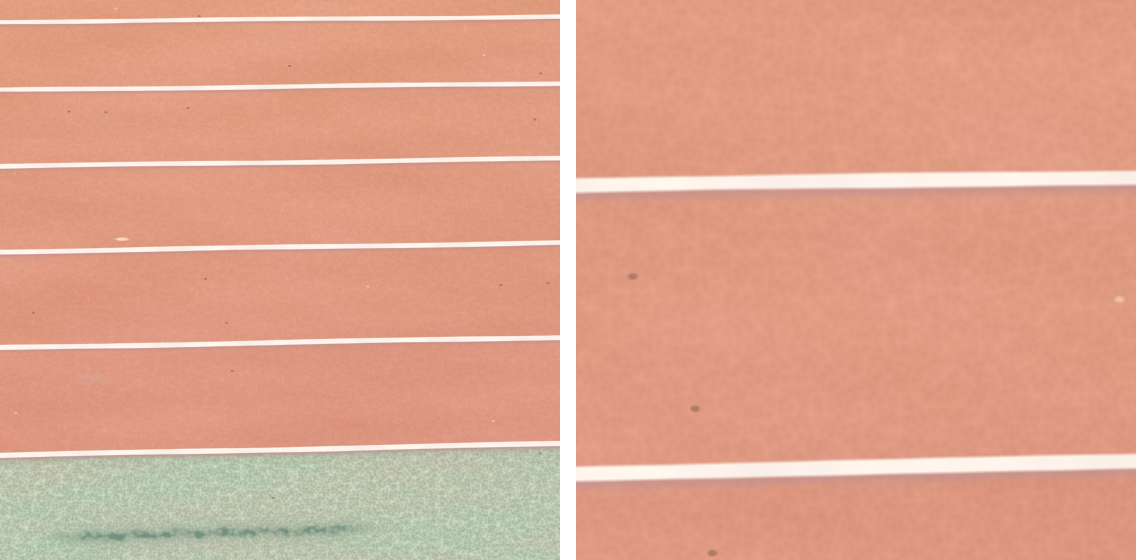
Left: the whole. Right: its middle third, enlarged.
Write a Shadertoy shader that draws this texture.

```glsl
// Running track seen at a slant: five full clay lanes and a sliver of a sixth,
// split by six white lines whose spacing shrinks geometrically upward, above a
// green verge. Cellular noise gives the grain; layered sines give the wear.

vec2 hash2(vec2 p) {
    vec3 q = fract(p.xyx * vec3(0.1031, 0.1030, 0.0973));
    q += dot(q, q.yzx + 33.33);
    return fract((q.xx + q.yz) * q.zy);
}

// Distance to the nearest scattered point, roughly 0 to 1
float cellular(vec2 p) {
    vec2 cell = floor(p), f = fract(p);
    float nearest = 2.0;
    for (int j = -1; j <= 1; j++)
        for (int i = -1; i <= 1; i++) {
            vec2 o = vec2(i, j);
            nearest = min(nearest, length(o + hash2(cell + o) - f));
        }
    return nearest;
}

// Soft, uneven bands in about -1 to 1
float waves(vec2 p) {
    return 0.5 * sin(p.x + 1.7 * sin(p.y))
         + 0.3 * sin(2.3 * p.y - 1.4 * p.x + 1.0)
         + 0.2 * sin(4.1 * p.x + 3.7 * p.y + 2.0);
}

// Height of line k, counted from the bottom, with its slight tilt
float lineHeight(float k, float x) {
    float tilt = 0.021 - 0.0023 * k;
    return 0.1973 + 0.191 * (1.0 - pow(0.891, k)) / 0.109
         + tilt * (x - 0.5) + 0.0007 * sin(9.0 * x + 2.0 * k);
}

// Soft elliptical spot
float spot(vec2 p, vec2 center, vec2 radius) {
    return 1.0 - smoothstep(0.4, 1.2, length((p - center) / radius));
}

void mainImage(out vec4 fragColor, in vec2 fragCoord) {
    vec2 uv = fragCoord / iResolution.xy;
    float soft = max(0.0014, 0.8 / iResolution.y);
    float fine = cellular(uv * 190.0) - 0.45;
    float coarse = cellular(uv * vec2(65.0, 95.0) + 7.0) - 0.45;

    // Clay, warmer toward the top, with faint horizontal streaks
    vec3 clay = mix(vec3(0.865, 0.585, 0.51), vec3(0.885, 0.62, 0.505), uv.y);
    clay += 0.010 * waves(uv * vec2(5.0, 38.0));
    clay += vec3(0.007, 0.012, 0.016) * waves(uv * vec2(9.0, 13.0) + 4.0);
    clay += 0.030 * fine + 0.022 * coarse;

    // Verge, mottled and rougher than the clay
    vec3 verge = mix(vec3(0.76, 0.77, 0.69), vec3(0.71, 0.79, 0.69),
                     0.5 + 0.5 * waves(uv * vec2(8.0, 31.0)));
    verge += 0.13 * fine + 0.09 * coarse;

    // Ragged dark scuff along the verge
    float scuffY = 0.038 + 0.027 * uv.x + 0.003 * waves(uv.xx * vec2(31.0, 53.0));
    float scuffSpan = smoothstep(0.06, 0.17, uv.x) * (1.0 - smoothstep(0.60, 0.70, uv.x));
    float ragged = 0.65 + 0.35 * waves(uv.xx * vec2(47.0, 83.0));
    float scuff = exp(-pow((uv.y - scuffY) / 0.007, 2.0)) * ragged;
    scuff += 0.25 * exp(-pow((uv.y - scuffY) / 0.020, 2.0));
    verge = mix(verge, vec3(0.40, 0.53, 0.46),
                scuffSpan * clamp(scuff * (0.75 + 1.3 * coarse), 0.0, 0.85));

    // Brownish rim where the verge meets the lowest line
    float base = lineHeight(0.0, uv.x);
    verge = mix(verge, vec3(0.62, 0.58, 0.52),
                0.6 * exp(-max(base - uv.y, 0.0) / 0.010));
    vec3 color = mix(verge, clay, smoothstep(-soft, soft, uv.y - base));

    // Sparse grit, dark or pale
    vec2 grid = uv * 13.0, cell = floor(grid);
    vec2 chance = hash2(cell + 31.0);
    vec2 center = 0.2 + 0.6 * hash2(cell + 5.0);
    float grit = step(0.88, chance.x) * spot(fract(grid), center, vec2(0.045, 0.03));
    color = mix(color, chance.y < 0.55 ? vec3(0.58, 0.41, 0.35) : vec3(0.97, 0.82, 0.70),
                0.65 * grit);

    // Pale chip and a faded smudge
    color = mix(color, vec3(1.0, 0.91, 0.80),
                0.85 * spot(uv, vec2(0.218, 0.573), vec2(0.014, 0.0035)));
    color = mix(color, vec3(0.84, 0.66, 0.60),
                0.6 * spot(uv, vec2(0.16, 0.323), vec2(0.035, 0.012)) * (0.7 + coarse));

    // Painted lines, thinner with distance, each with a mauve lower fringe
    for (int i = 0; i < 6; i++) {
        float k = float(i);
        float d = uv.y - lineHeight(k, uv.x);
        float halfWidth = 0.0046 - 0.00016 * k + 0.0003 * waves(vec2(uv.x * 23.0, k));
        float fringe = exp(-pow((d + halfWidth + 0.001) / 0.004, 2.0));
        color = mix(color, vec3(0.75, 0.57, 0.57), 0.65 * fringe);
        float paint = 1.0 - smoothstep(-soft, soft, abs(d) - halfWidth);
        vec3 white = vec3(0.995, 0.955, 0.92) + 0.02 * waves(vec2(uv.x * 37.0, k * 3.0));
        color = mix(color, white, paint);
    }

    fragColor = vec4(clamp(color, 0.0, 1.0), 1.0);
}
```
